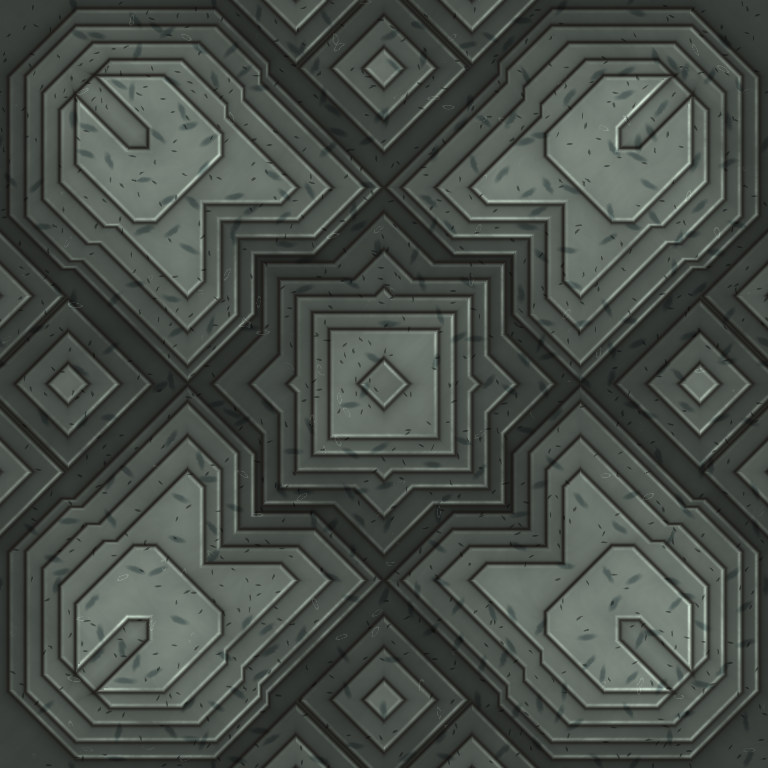
Reproduce this texture procedurally as a Shadertoy shader.

```glsl
const vec3 TINT = vec3(0.92, 1.0, 0.93);

vec2 hash2(vec2 p) {
    vec3 q = fract(p.xyx * vec3(0.1031, 0.103, 0.0973));
    q += dot(q, q.yzx + 33.33);
    return fract((q.xx + q.yz) * q.zy);
}

// Wrapped cellular noise with turned, stretched cells: distance and cell id
vec2 cells(vec2 uv, float n) {
    vec2 g = uv * n, nearest = vec2(9.0);
    for (int j = -1; j <= 1; j++)
    for (int i = -1; i <= 1; i++) {
        vec2 o = floor(g) + vec2(i, j);
        vec2 h = hash2(mod(o, n));
        vec2 v = o + h - g;
        float c = cos(h.x * 40.0), s = sin(h.x * 40.0);
        float d = length(mat2(c, s, -s, c) * v * vec2(0.6, 1.7));
        if (d < nearest.x) nearest = vec2(d, fract(h.x * 17.0 + h.y * 31.0));
    }
    return nearest;
}

// Layered sines, each turning the next, periodic over the canvas
float clouds(vec2 uv) {
    vec2 q = uv * 6.2832;
    float sum = 0.0, amp = 0.5;
    for (int i = 0; i < 5; i++) {
        q += 0.7 * sin(q.yx + float(i) * 1.7);
        sum += amp * sin(q.x + 1.3) * sin(q.y + 0.6);
        q = mat2(2, 1, -1, 2) * q;
        amp *= 0.62;
    }
    return sum;
}

// Raised plate: soft shadow, flat face, dark crease and lit rim
void plate(inout vec3 col, float d, float tone, float chips) {
    float aa = 45.0 / iResolution.y;
    vec2 n = normalize(vec2(dFdx(d), dFdy(d)) + 1e-6);
    float lit = dot(n, vec2(0.75, -0.65));
    col *= 1.0 - 0.28 * exp(-2.2 * max(d, 0.0));
    float face = tone * (1.0 - 0.1 * exp(1.6 * min(d, 0.0)));
    col = mix(col, TINT * face, smoothstep(0.6 * aa, -0.6 * aa, d));
    float crease = exp(-pow((d - 0.04) / 0.11, 2.0));
    col = mix(col, vec3(0.12, 0.105, 0.09), crease * (0.72 - 0.15 * lit));
    float rim = exp(-pow((d + 0.17) / 0.085, 2.0));
    col += TINT * rim * (0.11 + 0.09 * lit) * chips;
}

// Corner panel: clipped octagon with two arrow arms, grown by k steps
float panel(vec2 a, float k) {
    float s = (a.x + a.y) * 0.7071, t = abs(a.x - a.y) * 0.7071;
    float m = max(a.x, a.y), grow = min(1.414 * k, 3.5);
    float sides = max(10.54 - m, m - 18.98) - k;
    float tips = max(11.72 - s, s - 24.77);
    float flanks = t - 4.56 - clamp(s - 17.6, 0.0, 0.5);
    return max(sides, max(tips, flanks) - grow);
}

// Octagonal badge with a diagonal slot open to the outer corner
float badge(vec2 a) {
    float s = (a.x + a.y) * 0.7071, t = abs(a.x - a.y) * 0.7071;
    vec2 b = abs(a - 13.77) - 4.28;
    float body = max(max(b.x, b.y), max(t - 3.65, 16.16 - s));
    float slot = max(t - 0.83, 13.8 - min(a.x, a.y));
    return max(body, -slot);
}

float diamond(vec2 p) { return (abs(p.x) + abs(p.y)) * 0.7071; }

void mainImage(out vec4 fragColor, in vec2 fragCoord) {
    vec2 uv = fragCoord / iResolution.xy;
    vec2 a = abs(uv - 0.5) * 45.0;
    vec2 b = vec2(min(a.x, a.y), max(a.x, a.y));
    float cloud = clouds(uv), fine = clouds(uv * 4.0 + 0.3);
    float chips = clamp(0.9 + 0.7 * fine + 0.4 * cloud, 0.25, 1.6);
    vec3 col = TINT * 0.235;

    // Small diamonds along the borders
    float gem = min(diamond(b - vec2(0, 18.51)), diamond(b - vec2(5.16, 23.67)));
    for (int i = 0; i < 3; i++) {
        float k = float(i);
        plate(col, gem - 3.5 + 1.33 * k, 0.285 + 0.075 * k, chips);
    }

    // Stepped corner panels
    for (int i = 3; i >= 0; i--) {
        float k = float(i);
        plate(col, panel(a, k), 0.46 - 0.05 * k, chips);
    }
    plate(col, badge(a), 0.495, chips * 1.3);

    // Central star narrowing to a square
    for (int i = 0; i < 5; i++) {
        float k = float(i);
        float star = min(b.y - 7.1 + 0.98 * k, diamond(a) - 7.1 + 1.55 * k);
        plate(col, star, 0.27 + 0.045 * k, chips);
    }
    plate(col, diamond(a) - 1.04, 0.41, chips * 1.5);

    // Patina, stains, pits and pale scratches
    col *= 1.0 + 0.09 * cloud + 0.06 * fine;
    vec2 ragged = uv + 0.006 * vec2(fine, cloud);
    vec2 stain = cells(ragged, 26.0), pit = cells(ragged, 64.0);
    vec2 scratch = cells(ragged + 0.37, 38.0);
    col = mix(col, col * vec3(0.68, 0.73, 0.75),
              smoothstep(0.26, 0.08, stain.x) * step(0.5, stain.y));
    col *= 1.0 - 0.4 * smoothstep(0.2, 0.06, pit.x) * step(0.76, pit.y);
    float flake = smoothstep(0.05, 0.0, abs(scratch.x - 0.16)) * step(0.88, scratch.y);
    col += TINT * 0.1 * flake * smoothstep(-0.1, 0.3, fine);
    fragColor = vec4(col, 1.0);
}
```
